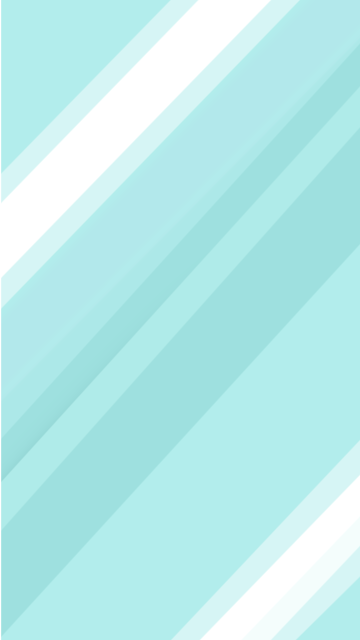
Reproduce this background procedurally as a Shadertoy shader.

```glsl
#define AQUA      vec3(0.698, 0.929, 0.925)
#define SKY       vec3(0.700, 0.910, 0.922)
#define MIST      vec3(0.676, 0.910, 0.910)
#define TEAL      vec3(0.620, 0.880, 0.875)
#define GLASS     vec3(0.688, 0.920, 0.912)
#define PALE      vec3(0.840, 0.962, 0.960)
#define WHITE     vec3(1.0)
#define OFF_WHITE vec3(0.955, 0.992, 0.990)
#define SOFTNESS  0.0022
#define MARGIN    0.0035

// Depth below a slanted line, given its height at the left and right sides
float depthBelow(vec2 uv, float left, float right) {
    return mix(left, right, uv.x) - uv.y;
}

// Fill everything below a slanted line
void fillBelow(inout vec3 color, vec3 paint, vec2 uv, float left, float right) {
    float blur = max(SOFTNESS, 1.0 / iResolution.y);
    color = mix(color, paint, smoothstep(-blur, blur, depthBelow(uv, left, right)));
}

void mainImage(out vec4 fragColor, in vec2 fragCoord) {
    vec2 uv = fragCoord / iResolution.xy;
    vec3 color = AQUA;

    // Upper white beam with pale borders
    fillBelow(color, PALE, uv, 0.727, 1.303);
    fillBelow(color, WHITE, uv, 0.681, 1.260);
    fillBelow(color, PALE, uv, 0.564, 1.143);

    // Sky band, fading from aqua, with a thin light streak
    float skyDepth = depthBelow(uv, 0.516, 1.097);
    fillBelow(color, mix(AQUA, SKY, smoothstep(0.0, 0.03, skyDepth)), uv, 0.516, 1.097);
    fillBelow(color, MIST, uv, 0.372, 0.941);
    float streak = depthBelow(uv, 0.382, 0.951);
    color = mix(color, AQUA, 0.7 * exp(-pow(streak / 0.009, 2.0)));

    // Teal bands around a glassy strip, shaded along the fold
    float fold = depthBelow(uv, 0.245, 0.865);
    float shade = 0.035 * exp(-abs(fold) / 0.015) * (1.0 - smoothstep(0.0, 0.7, uv.x));
    fillBelow(color, TEAL - shade, uv, 0.3125, 0.932);
    fillBelow(color, GLASS, uv, 0.245, 0.865);
    fillBelow(color, TEAL, uv, 0.169, 0.801);
    fillBelow(color, AQUA, uv, 0.003, 0.6185);

    // Lower white beam, dimming towards its lower border
    fillBelow(color, PALE, uv, -0.283, 0.3125);
    fillBelow(color, WHITE, uv, -0.322, 0.258);
    fillBelow(color, OFF_WHITE, uv, -0.393, 0.193);
    fillBelow(color, PALE, uv, -0.447, 0.147);
    fillBelow(color, AQUA, uv, -0.456, 0.099);

    // Thin white margin on the left side
    float pixel = 0.5 / iResolution.x;
    color = mix(WHITE, color, smoothstep(MARGIN - pixel, MARGIN + pixel, uv.x));

    fragColor = vec4(color, 1.0);
}
```
